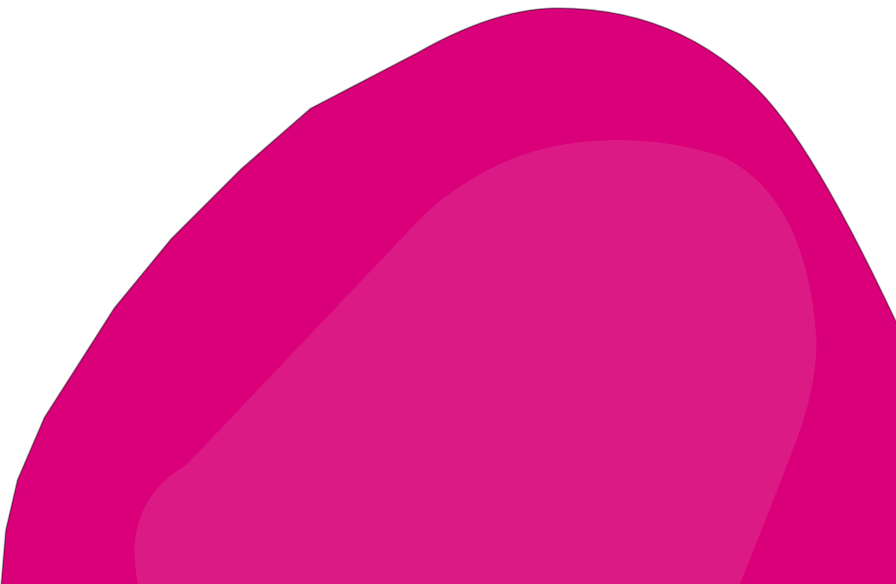
Give the GLSL for this background, as a Shadertoy shader.

```glsl
// A large magenta dome on white with a paler rounded panel inside it.
// Each outline is drawn by a pen of lines and quadratic curves, which
// gathers a signed distance used for smooth fills and a dark hairline.

vec2 point;        // the place being shaded
vec2 pen;          // current end of the outline
float nearest;     // distance to the outline so far
float side;        // +1 outside, -1 inside

void moveTo(vec2 start) {
    pen = start;
    nearest = 1e3;
    side = 1.0;
}

void lineTo(vec2 end) {
    vec2 edge = end - pen, offset = point - pen;
    float along = clamp(dot(offset, edge) / dot(edge, edge), 0.0, 1.0);
    nearest = min(nearest, length(offset - edge * along));

    // Flip the side for each edge crossed by a ray to the right
    if ((pen.y > point.y) != (end.y > point.y)) {
        float crossing = pen.x + edge.x * (point.y - pen.y) / edge.y;
        if (point.x < crossing) side = -side;
    }
    pen = end;
}

void curveTo(vec2 control, vec2 end) {
    vec2 start = pen;
    for (int i = 1; i <= 14; i++) {
        float t = float(i) / 14.0;
        lineTo(mix(mix(start, control, t), mix(control, end, t), t));
    }
}

float domeDistance() {
    moveTo(vec2(0.0, -0.1));
    // Faceted left flank
    lineTo(vec2(0.002, -0.002));
    lineTo(vec2(0.010, 0.092));
    lineTo(vec2(0.030, 0.178));
    lineTo(vec2(0.076, 0.285));
    lineTo(vec2(0.196, 0.473));
    lineTo(vec2(0.293, 0.591));
    lineTo(vec2(0.413, 0.711));
    lineTo(vec2(0.531, 0.814));
    lineTo(vec2(0.715, 0.910));
    // Rounded crown and right slope
    curveTo(vec2(0.848, 0.986), vec2(0.954, 0.986));
    curveTo(vec2(1.158, 0.986), vec2(1.297, 0.846));
    curveTo(vec2(1.391, 0.752), vec2(1.533, 0.449));
    // Close beyond the canvas
    lineTo(vec2(1.70, 0.09));
    lineTo(vec2(1.70, -0.1));
    lineTo(vec2(0.0, -0.1));
    return nearest * side;
}

float panelDistance() {
    moveTo(vec2(0.240, -0.06));
    // Lower left corner and long diagonal
    lineTo(vec2(0.236, -0.002));
    curveTo(vec2(0.230, 0.030), vec2(0.230, 0.062));
    curveTo(vec2(0.234, 0.154), vec2(0.319, 0.204));
    lineTo(vec2(0.709, 0.615));
    // Top arch
    curveTo(vec2(0.774, 0.685), vec2(0.878, 0.729));
    curveTo(vec2(0.958, 0.760), vec2(1.058, 0.760));
    curveTo(vec2(1.152, 0.760), vec2(1.238, 0.731));
    // Right bulge, narrowing to the base
    curveTo(vec2(1.381, 0.661), vec2(1.397, 0.417));
    curveTo(vec2(1.397, 0.331), vec2(1.357, 0.232));
    curveTo(vec2(1.331, 0.162), vec2(1.265, -0.002));
    lineTo(vec2(1.243, -0.06));
    lineTo(vec2(0.240, -0.06));
    return nearest * side;
}

void mainImage(out vec4 fragColor, in vec2 fragCoord) {
    point = fragCoord / iResolution.xy * vec2(1.533, 1.0);
    float soft = 0.6 / iResolution.y;

    float dome = domeDistance();
    float panel = panelDistance();

    vec3 magenta = vec3(0.85, 0.0, 0.48);
    vec3 paleMagenta = vec3(0.86, 0.10, 0.52);

    // Paint the panel over the dome, and the dome over white
    vec3 color = mix(vec3(1.0), magenta, smoothstep(soft, -soft, dome));
    color = mix(color, paleMagenta, smoothstep(soft, -soft, panel));

    // Fine dark rim along the dome
    float rim = 1.0 - smoothstep(0.0, 0.0016 + soft, abs(dome));
    color *= 1.0 - 0.4 * rim;

    fragColor = vec4(color, 1.0);
}
```
